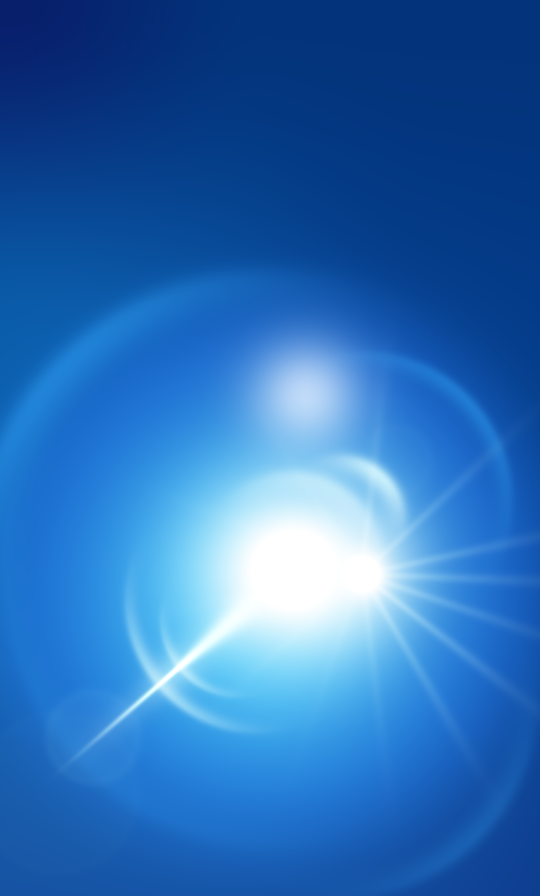
This background is drawn by a WebGL 1 fragment shader. Its source:

```glsl
precision highp float;
uniform vec2 u_resolution;

#define CORE vec2(0.404, 0.359)
#define GLOW vec2(0.328, 0.364)
#define DISC vec2(0.302, 0.362)
#define SPOT vec2(0.341, 0.557)
#define STREAK vec2(0.195, 0.251)
#define STREAK_DIR vec2(0.755, 0.656)
#define DISC_RADIUS 0.325
#define RAY_COUNT 13
#define AZURE vec3(0.14, 0.51, 0.88)
#define CYAN vec3(0.25, 0.77, 0.97)
#define ICE vec3(0.78, 0.95, 1.0)

float hash(float n) {
  return fract(sin(n * 12.9898) * 43758.5453);
}

float bell(float x) {
  return exp(-x * x);
}

vec3 screen(vec3 base, vec3 light) {
  return 1.0 - (1.0 - base) * (1.0 - clamp(light, 0.0, 1.0));
}

// Part of a ring: crisp outside, soft inside, fading away from one heading
float arc(vec2 p, vec2 center, float radius, float width, float degrees, float focus) {
  vec2 d = p - center;
  float len = length(d);
  float offset = len - radius;
  float heading = radians(degrees);
  float facing = dot(d / max(len, 0.0001), vec2(cos(heading), sin(heading)));
  float softness = offset > 0.0 ? 0.55 * width : width;
  return bell(offset / softness) * pow(max(facing, 0.0), focus);
}

// Faint filled circle with a slightly brighter rim
float ghost(vec2 p, vec2 center, float radius) {
  float d = length(p - center) - radius;
  return 0.6 * smoothstep(0.006, -0.006, d) + 0.3 * bell(d / 0.006);
}

vec3 backdrop(vec2 p, vec2 uv) {
  vec3 top = mix(vec3(0.03, 0.12, 0.42), vec3(0.01, 0.20, 0.48), smoothstep(0.0, 0.5, uv.x));
  vec3 middle = mix(vec3(0.03, 0.35, 0.65), vec3(0.01, 0.22, 0.52), smoothstep(0.0, 0.8, uv.x));
  vec3 bottom = mix(vec3(0.08, 0.31, 0.62), vec3(0.05, 0.23, 0.55), uv.x);
  vec3 color = mix(middle, top, smoothstep(0.62, 1.0, uv.y));
  color = mix(bottom, color, smoothstep(0.0, 0.5, uv.y));
  // Large blue disc with its azure body and cyan heart
  float d = length(p - DISC);
  color = mix(color, vec3(0.08, 0.34, 0.78), 0.9 * smoothstep(DISC_RADIUS + 0.05, 0.22, d));
  color = mix(color, AZURE, 0.85 * bell(length(p - vec2(0.270, 0.330)) / 0.27));
  float heart = length((p - vec2(0.295, 0.335)) * vec2(1.0, 0.95));
  return mix(color, CYAN, min(1.0, 1.15 * bell(heart / 0.165)));
}

float rays(vec2 d) {
  float sum = 0.0;
  for (int i = 0; i < RAY_COUNT; i++) {
    float n = float(i);
    float angle = radians(12.0 - 13.0 * n - 1.2 * n * n);
    vec2 dir = vec2(cos(angle), sin(angle));
    float along = dot(d, dir);
    float across = dot(d, vec2(-dir.y, dir.x));
    float rightward = smoothstep(-0.4, 0.9, dir.x);
    float reach = mix(0.09, 0.15, rightward);
    float width = 0.003 + 0.022 * max(along, 0.0);
    float strength = (0.35 + 0.35 * hash(n + 7.0)) * mix(0.5, 1.0, rightward);
    sum += strength * bell(across / width) * exp(-max(along, 0.0) / reach)
      * smoothstep(0.0, 0.02, along) * smoothstep(0.36, 0.12, along);
  }
  return sum;
}

float streak(vec2 p) {
  vec2 d = p - STREAK;
  float along = dot(d, STREAK_DIR);
  float across = dot(d, vec2(-STREAK_DIR.y, STREAK_DIR.x));
  float width = 0.003 + 0.12 * max(along, 0.0);
  float fade = pow(smoothstep(-0.21, -0.01, along), 1.5) * smoothstep(0.24, 0.08, along);
  return fade * (0.9 * bell(across / width) + 0.25 * bell(across / (width + 0.014)))
    + 0.3 * bell(length(d) / 0.028);
}

void main() {
  vec2 uv = gl_FragCoord.xy / u_resolution;
  vec2 p = gl_FragCoord.xy / u_resolution.y;
  vec3 color = backdrop(p, uv);

  // Broad rings and pale ghosts
  float rings = 0.55 * arc(p, DISC, DISC_RADIUS, 0.030, 138.0, 3.0);
  rings += 0.50 * arc(p, vec2(0.404, 0.440), 0.163, 0.013, 42.0, 2.5);
  rings += 0.28 * arc(p, vec2(0.378, 0.219), 0.215, 0.018, -45.0, 4.0);
  rings += 0.18 * arc(p, vec2(0.312, 0.362), 0.302, 0.022, 215.0, 2.0);
  color = mix(color, vec3(0.18, 0.62, 0.94), rings);
  float ghosts = 0.09 * ghost(p, vec2(0.104, 0.177), 0.052);
  ghosts += 0.05 * ghost(p, vec2(0.443, 0.486), 0.039);
  ghosts += 0.03 * ghost(p, vec2(0.065, 0.115), 0.090);
  color = screen(color, vec3(0.6, 0.85, 0.8) * ghosts);

  // Soft spot above the flare
  color = mix(color, vec3(0.84, 0.90, 0.99), 0.88 * bell(length(p - SPOT) / 0.060));

  // Wide pale halo, then the white glow stretched toward the core
  vec2 g = p - GLOW;
  color = mix(color, vec3(0.62, 0.91, 0.99), 0.7 * bell(length(g) / 0.125));
  float white = min(1.0, 1.3 * bell(length(g * vec2(0.92, 1.0)) / 0.085));
  color = mix(color, vec3(1.0), white);

  // Bright crescents on both sides of the glow
  float crescents = 0.85 * arc(p, vec2(0.380, 0.419), 0.067, 0.016, 48.0, 2.5);
  crescents += 0.50 * arc(p, vec2(0.326, 0.372), 0.095, 0.018, 65.0, 2.0);
  crescents += 0.60 * arc(p, vec2(0.290, 0.332), 0.147, 0.010, 221.0, 4.0);
  crescents += 0.50 * arc(p, vec2(0.267, 0.310), 0.086, 0.007, 223.0, 4.0);
  color = screen(color, ICE * crescents);

  // Rays, streak and core
  vec2 d = p - CORE;
  color = screen(color, ICE * (0.8 * rays(d) + streak(p)));
  float core = 1.1 * bell(length(d) / 0.025) + 0.45 * bell(length(d) / 0.060);
  color = screen(color, vec3(core));

  gl_FragColor = vec4(color, 1.0);
}
```
